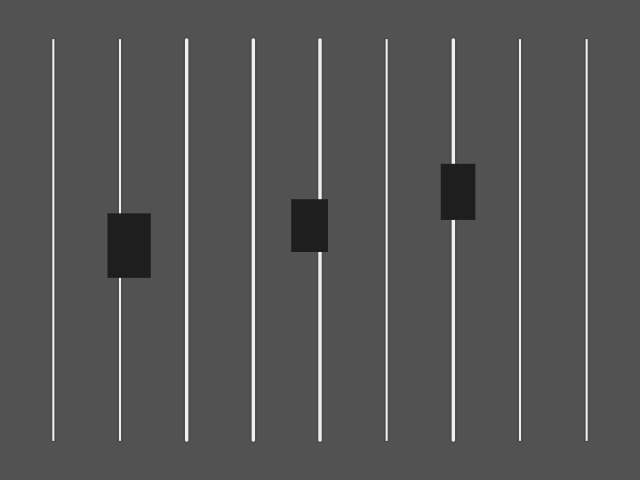
Write a Shadertoy shader that draws this background.

```glsl
// Grey panel with nine pale vertical rails and three dark slider blocks.

// Signed distance to an axis-aligned box centred on the origin
float boxDistance(vec2 p, vec2 halfSize) {
    vec2 q = abs(p) - halfSize;
    return length(max(q, 0.0)) + min(max(q.x, q.y), 0.0);
}

// Antialiased fill of a signed distance
float coverage(float dist, float pixel) {
    return clamp(0.5 - dist / pixel, 0.0, 1.0);
}

void mainImage(out vec4 fragColor, in vec2 fragCoord) {
    // One unit is the spacing between rails; the canvas is 9.6 by 7.2 units
    float pixel = 7.2 / iResolution.y;
    vec2 p = fragCoord * pixel;
    vec3 color = vec3(0.322);

    // Nearest rail: a round-capped segment, some of them heavier
    float rail = clamp(floor(p.x - 0.3), 0.0, 8.0);
    bool heavy = rail > 1.5 && rail < 6.5 && rail != 5.0;
    vec2 toRail = p - vec2(rail + 0.8, clamp(p.y, 0.6, 6.6));
    float railDistance = length(toRail) - (heavy ? 0.025 : 0.015);

    // Faint dark rim beside the rail, then the rail itself
    float rim = coverage(abs(railDistance - 0.018) - 0.008, pixel);
    color = mix(color, vec3(0.285), rim);
    color = mix(color, vec3(0.945), coverage(railDistance, pixel));

    // Slider blocks: centre in xy, half size in zw
    vec4 blocks[3] = vec4[3](
        vec4(1.937, 3.516, 0.325, 0.484),
        vec4(4.644, 3.816, 0.276, 0.396),
        vec4(6.871, 4.322, 0.260, 0.421)
    );
    for (int i = 0; i < 3; i++) {
        float blockDistance = boxDistance(p - blocks[i].xy, blocks[i].zw);
        color = mix(color, vec3(0.118), coverage(blockDistance, pixel));
    }

    fragColor = vec4(color, 1.0);
}
```
